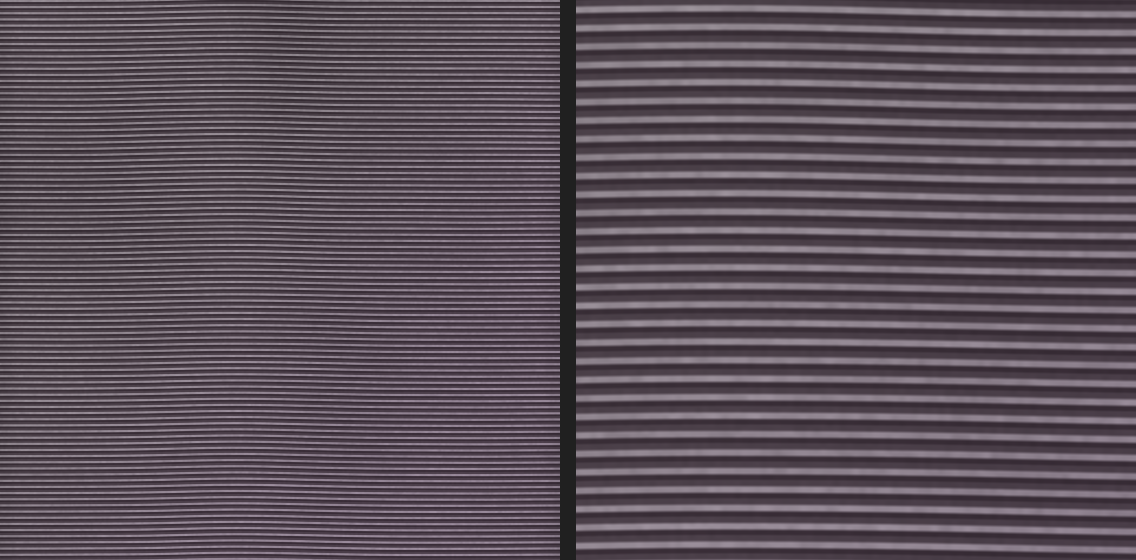
Left, the full canvas; right, a detail of the centre.
Write a WebGL 2 fragment shader that draws this texture.

```glsl
#version 300 es
precision highp float;
// Fine horizontal pinstripes on dark ribbed cloth. A repeated soft line profile
// is bent by a shallow fold; hashed noise varies each thread, and broad noise
// shades the cloth.

uniform vec2 u_resolution;
out vec4 fragColor;

const float STRIPES = 91.0;         // repeats down the canvas
const float STRIPE_PHASE = 0.83;    // centre of a line within its repeat
const float LINE_CORE = 0.07;       // half widths, in repeats
const float LINE_EDGE = 0.28;
const float FOLD_X = 0.42;          // crest of the shallow fold
const float FOLD_WIDTH = 0.17;
const float FOLD_HEIGHT = 0.004;
const float WOBBLE = 0.0011;        // uneven lie of the cloth
const float THREAD_GRAIN = 130.0;   // flecks across the canvas
const float WEAVE_GRAIN = 256.0;

const vec3 GROOVE = vec3(0.215, 0.175, 0.205);
const vec3 CLOTH = vec3(0.285, 0.245, 0.275);
const vec3 THREAD = vec3(0.575, 0.540, 0.570);
const vec3 PLUM_TINT = vec3(1.02, 0.98, 1.04);
const float TAU = 6.2831853;

float hash(vec2 p) {
  vec3 q = fract(vec3(p.xyx) * 0.1031);
  q += dot(q, q.yzx + 33.33);
  return fract((q.x + q.y) * q.z);
}

float valueNoise(vec2 p) {
  vec2 cell = floor(p);
  vec2 f = fract(p);
  f = f * f * (3.0 - 2.0 * f);
  float low = mix(hash(cell), hash(cell + vec2(1.0, 0.0)), f.x);
  float high = mix(hash(cell + vec2(0.0, 1.0)), hash(cell + 1.0), f.x);
  return mix(low, high, f.y);
}

// Vertical displacement of the stripes
float foldOffset(vec2 uv) {
  float t = (uv.x - FOLD_X) / FOLD_WIDTH;
  float wobble = valueNoise(uv * vec2(7.0, 5.0) + 11.0) - 0.5;
  return FOLD_HEIGHT * exp(-t * t) + WOBBLE * wobble;
}

void main() {
  vec2 uv = gl_FragCoord.xy / u_resolution;

  // Stripe index and signed distance from its centre, in repeats
  float v = (uv.y - foldOffset(uv)) * STRIPES - STRIPE_PHASE;
  float row = floor(v + 0.5);
  float d = v - row;
  float pixel = STRIPES / u_resolution.y;

  // Dark rib: groove under each line, lighter cloth above it
  float rib = smoothstep(-0.5, 0.5, sin(TAU * (d - 0.03)));
  vec3 color = mix(GROOVE, CLOTH, rib);

  // Light thread, uneven along its length and from row to row
  float fleck = valueNoise(vec2(uv.x * THREAD_GRAIN, row + 200.0));
  float drift = valueNoise(vec2(uv.x * 9.0, row * 0.37 + 40.0));
  float strength = 0.88 + 0.14 * fleck + 0.10 * (drift - 0.5)
                 + 0.06 * (hash(vec2(row, 7.0)) - 0.5);
  float edge = max(LINE_EDGE, LINE_CORE + pixel);
  float line = 1.0 - smoothstep(LINE_CORE, edge, abs(d));
  color = mix(color, THREAD, line * strength);

  // Fine weave, broad shading and a plum cast toward the lower right
  float weave = valueNoise(uv * WEAVE_GRAIN) - 0.5;
  float shade = valueNoise(uv * vec2(5.0, 3.0) + 3.0) - 0.5;
  float foldShade = exp(-pow((uv.x - 0.5) / 0.08, 2.0)) * smoothstep(0.5, 1.0, uv.y);
  float border = smoothstep(0.0, 0.04, min(uv.x, 1.0 - uv.x));
  color *= 1.0 + 0.06 * weave + 0.07 * shade - 0.07 * foldShade;
  color *= mix(0.94, 1.0, border);
  color *= mix(vec3(1.0), PLUM_TINT, smoothstep(0.2, 1.2, uv.x + 0.6 - uv.y));

  fragColor = vec4(clamp(color, 0.0, 1.0), 1.0);
}
```
